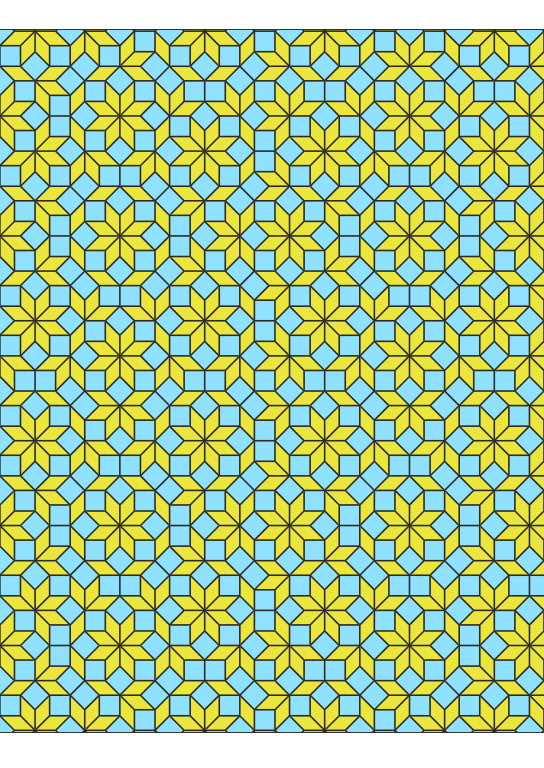
Reproduce this pattern procedurally as a WebGL 1 fragment shader.

```glsl
precision highp float;
uniform vec2 u_resolution;

#define EDGE 0.0268
#define LINE_WIDTH 0.078
#define BORDER_WIDTH 0.045
#define CENTRE vec2(-0.0098, 0.0039)
#define BAND_HALF_HEIGHT 0.4577
#define GRID_OFFSETS vec4(-0.01, 0.5, -0.013, 0.5)
#define SQUARE_BLUE vec3(0.565, 0.882, 0.995)
#define RHOMB_YELLOW vec3(0.922, 0.902, 0.245)
#define LINE_DARK vec3(0.17, 0.165, 0.155)
#define MARGIN_WHITE vec3(1.0)

const float HALF_SQRT2 = 0.707107;

// Four grid normals, 45 degrees apart
vec2 direction(int i) {
  float angle = 0.785398 * float(i);
  return vec2(cos(angle), sin(angle));
}

vec4 project(vec2 p) {
  return vec4(p.x, (p.x + p.y) * HALF_SQRT2, p.y, (p.y - p.x) * HALF_SQRT2);
}

vec2 combine(vec4 u) {
  return vec2(u.x + (u.y - u.w) * HALF_SQRT2, u.z + (u.y + u.w) * HALF_SQRT2);
}

float cross2(vec2 a, vec2 b) {
  return a.x * b.y - a.y * b.x;
}

// Dual of a four-fold multigrid: x = distance to the nearest tile edge,
// y = sine of the tile angle (1 for squares)
vec2 octagonalTiling(vec2 p) {
  vec2 best = vec2(-1.0, 1.0);
  vec4 firstLine = floor(project(0.5 * p) + GRID_OFFSETS);

  for (int j = 0; j < 3; j++) {
    for (int k = 1; k < 4; k++) {
      if (k <= j) continue;
      vec2 ej = direction(j);
      vec2 ek = direction(k);
      float sine = cross2(ej, ek);

      // Each tile belongs to the crossing of two grid lines
      for (int n = 0; n < 4; n++) {
        float stepJ = mod(float(n), 2.0);
        float stepK = floor(float(n) * 0.5);
        float s = firstLine[j] + stepJ - GRID_OFFSETS[j];
        float t = firstLine[k] + stepK - GRID_OFFSETS[k];
        vec2 crossing = (s * vec2(ek.y, -ek.x) + t * vec2(-ej.y, ej.x)) / sine;

        vec4 centre = ceil(project(crossing) + GRID_OFFSETS) - 0.5 - GRID_OFFSETS;
        centre[j] = s;
        centre[k] = t;

        vec2 q = p - combine(centre);
        vec2 local = abs(vec2(cross2(q, ek), cross2(ej, q))) / sine;
        float inside = (0.5 - max(local.x, local.y)) * sine;
        if (inside > best.x) best = vec2(inside, sine);
      }
    }
  }
  return best;
}

// Antialiased coverage of the region where d is negative
float coverage(float d, float pixel) {
  return clamp(0.5 - d / pixel, 0.0, 1.0);
}

void main() {
  vec2 uv = (gl_FragCoord.xy - 0.5 * u_resolution) / u_resolution.y;
  vec2 p = (uv - CENTRE) / EDGE;
  float pixel = 1.0 / (u_resolution.y * EDGE);

  // Filled tiles with dark outlines
  vec2 tile = octagonalTiling(p);
  vec3 color = mix(RHOMB_YELLOW, SQUARE_BLUE, step(0.9, tile.y));
  color = mix(color, LINE_DARK, coverage(tile.x - 0.5 * LINE_WIDTH, pixel));

  // Plain margins above and below, with a thin rule along the cut
  float bandDistance = abs(p.y) - BAND_HALF_HEIGHT / EDGE;
  color = mix(color, MARGIN_WHITE, coverage(-bandDistance, pixel));
  float rule = coverage(abs(bandDistance) - 0.5 * BORDER_WIDTH, pixel);
  color = mix(color, LINE_DARK, rule);

  gl_FragColor = vec4(color, 1.0);
}
```
